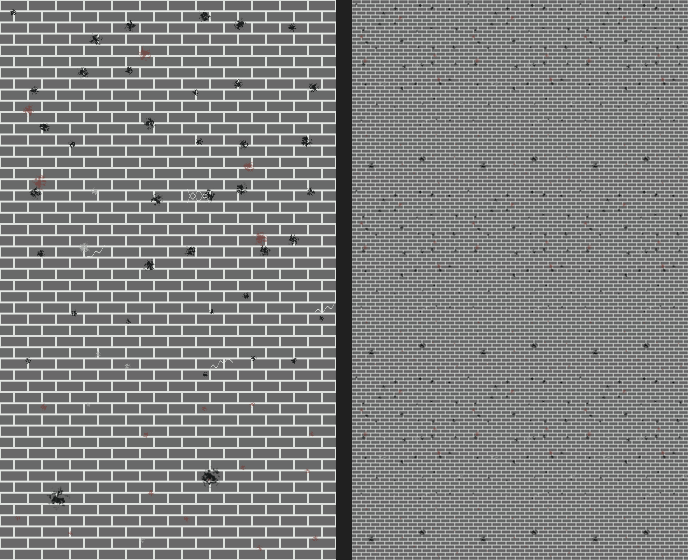
Left: one tile. Right: repeated 3 by 3.
Reproduce this texture procedurally as a WebGL 2 fragment shader.

```glsl
#version 300 es
precision highp float;
// Tiling wall of grey running-bond bricks with pale joints, soot, rust smudges and hairline cracks.

uniform vec2 u_resolution;
out vec4 fragColor;

const vec2 CELLS = vec2(6.0, 10.0);   // near-square cells that hold the wear
const vec3 SOOT = vec3(0.06, 0.07, 0.07);
const vec3 RUST = vec3(0.47, 0.22, 0.20);
const vec3 CHALK = vec3(0.66, 0.67, 0.66);
const vec3 MORTAR = vec3(0.90, 0.915, 0.90);

vec2 hash2(vec2 p) {
  vec3 q = fract(vec3(p.xyx) * vec3(0.1031, 0.1030, 0.0973));
  q += dot(q, q.yzx + 33.33);
  return fract((q.xx + q.yz) * q.zy);
}

float corner(vec2 lattice, vec2 offset) {
  float angle = 6.2832 * hash2(lattice).x;
  return dot(vec2(cos(angle), sin(angle)), offset);
}

float gradientNoise(vec2 p) {
  vec2 i = floor(p), f = fract(p), e = vec2(1.0, 0.0);
  vec2 u = f * f * f * (f * (f * 6.0 - 15.0) + 10.0);
  return mix(mix(corner(i, f), corner(i + e, f - e), u.x),
             mix(corner(i + e.yx, f - e.yx), corner(i + 1.0, f - 1.0), u.x), u.y);
}

// Ragged blot that fades out completely at 1.5 radii.
float blot(vec2 d, float radius, float seed) {
  vec2 q = d / radius;
  float r = length(q);
  float n = gradientNoise(q * 2.0 + seed) + 0.8 * gradientNoise(q * 4.5 + seed + 40.0);
  return smoothstep(0.0, 0.8, 1.0 - r + 1.1 * n) * (1.0 - smoothstep(0.7, 1.5, r));
}

// Shortest offset on the repeating canvas, in cell units.
vec2 wrapped(vec2 d) {
  return (d - round(d)) * CELLS;
}

// 1 in the joints, 0 on the bricks; courses are counted from the top.
float joints(vec2 uv, out float course) {
  vec2 p = vec2(uv.x * 12.0, (1.0 - uv.y) * 50.0);
  course = floor(p.y);
  p.x += 0.5 * mod(course, 2.0);
  vec2 edge = abs(p - round(p)) * vec2(2.507, 1.0);
  vec2 pixel = vec2(12.0 * 2.507, 50.0) / u_resolution;
  vec2 line = clamp((0.083 - edge) / pixel + 0.5, 0.0, 1.0);
  return max(line.x, line.y);
}

void main() {
  vec2 uv = gl_FragCoord.xy / u_resolution;

  // Bricks with a faint tint per course
  float course;
  float joint = joints(uv, course);
  vec3 brick = vec3(0.41) + vec3(-0.004, 0.008, 0.0) * (hash2(vec2(course, 7.0)).x - 0.4);
  vec3 color = mix(brick, MORTAR, joint);

  // Scattered spots: soot above, small specks midway, rust below
  vec2 p = uv * CELLS;
  vec2 cell = floor(p);
  vec2 h = hash2(cell + 11.0), k = hash2(cell + 57.0);
  float upper = step(5.0, cell.y), lower = 1.0 - step(3.0, cell.y);
  float radius = mix(0.042 + 0.018 * k.x, 0.06 + 0.05 * k.x, upper);
  vec3 tint = mix(mix(SOOT, RUST, lower), CHALK, step(0.93, k.y));
  float spot = blot(fract(p) - 0.2 - 0.6 * h, radius, 90.0 * k.x);
  color = mix(color, tint, spot * mix(0.9, 0.55, lower) * step(0.08, k.y));

  // Larger rust smudges on the upper half
  for (float i = 0.0; i < 5.0; i++) {
    vec2 center = vec2(fract(0.12 + 0.655 * i), 0.57 + 0.43 * fract(0.244 + 0.766 * i));
    color = mix(color, RUST, 0.6 * blot(wrapped(uv - center), 0.14 - 0.01 * i, 13.0 * i + 5.0));
  }

  // Two heavy soot patches near the bottom
  for (float i = 0.0; i < 2.0; i++) {
    vec2 center = vec2(0.626 - 0.454 * i, 0.147 - 0.037 * i);
    color = mix(color, SOOT, 0.92 * blot(wrapped(uv - center), 0.17, 21.0 * i + 3.0));
  }

  // Hairline cracks; the first one is crossed by its mirror
  for (float i = 0.0; i < 4.0; i++) {
    vec2 d = wrapped(uv - vec2(fract(0.59 + 0.69 * i), 0.65 - 0.1 * i));
    float bend = 0.2 * gradientNoise(vec2(d.x * 8.0, 7.3 * i + 2.4)) + 0.25 * d.x;
    float gap = abs(d.y - bend);
    if (i < 0.5) gap = min(gap, abs(d.y + bend));
    float line = clamp((0.007 - gap) * u_resolution.x / CELLS.x + 0.5, 0.0, 1.0);
    color = mix(color, MORTAR, line * (1.0 - smoothstep(0.19, 0.21, abs(d.x))));
  }

  fragColor = vec4(color, 1.0);
}
```
